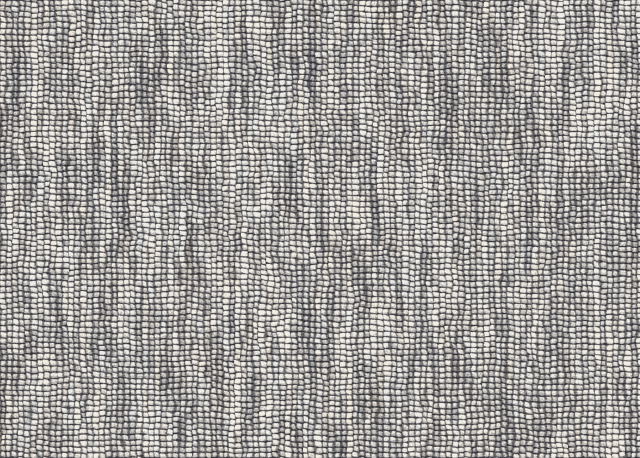
A Shadertoy shader for this texture:

```glsl
vec2 hash2(vec2 p) {
    vec3 h = fract(p.xyx * vec3(0.1031, 0.1030, 0.0973));
    h += dot(h, h.yzx + 33.33);
    return fract((h.xx + h.yz) * h.zy);
}

float cornerSlope(vec2 corner, vec2 offset) {
    return dot(hash2(corner) * 2.0 - 1.0, offset);
}

float gradientNoise(vec2 p) {
    vec2 i = floor(p), f = fract(p);
    vec2 u = f * f * f * (f * (f * 6.0 - 15.0) + 10.0);
    vec2 e = vec2(1.0, 0.0);
    float low = mix(cornerSlope(i, f), cornerSlope(i + e, f - e), u.x);
    float high = mix(cornerSlope(i + e.yx, f - e.yx), cornerSlope(i + 1.0, f - 1.0), u.x);
    return mix(low, high, u.y);
}

vec3 carpet(vec2 p) {
    // Nearly straight columns, with rows that slip a little from one column to the next
    vec2 grid = p * vec2(74.0, 80.0);
    grid.x += 0.45 * gradientNoise(p * vec2(12.0, 9.0) + 40.0)
            + 0.5 * gradientNoise(p * vec2(45.0, 30.0) + 7.0);
    float column = floor(grid.x);
    vec2 lane = hash2(vec2(column * 3.0 + 17.0, 91.0)) * 300.0;
    grid.y += 0.6 * gradientNoise(p * vec2(8.0, 6.0) + 3.0)
            + 0.7 * gradientNoise(vec2(column * 0.47 + 20.3, p.y * 15.0));
    vec2 cell = floor(grid);
    vec2 f = fract(grid) - 0.5;
    vec2 random = hash2(cell + 60.0);

    // Long streaks of paler and darker yarn, separate in every column
    float streak = gradientNoise(vec2(lane.x, grid.y * 0.06 + lane.y))
                 + 0.6 * gradientNoise(vec2(lane.y, grid.y * 0.25 + lane.x));

    // Rounded yarn loop, slightly tilted
    f.y += f.x * (random.y - 0.25) * 0.4;
    f.x += (random.x - 0.5) * 0.14 + 0.14 * gradientNoise(p * vec2(150.0, 190.0));
    vec2 halfSize = vec2(clamp(0.43 + 0.22 * streak, 0.32, 0.5), 0.455);
    float edge = length(max(abs(f) - halfSize + 0.3, 0.0)) - 0.3;
    float loopMask = smoothstep(0.07, -0.2, edge);

    // Lit loop over dark row seams and softer column gaps
    float yarn = 0.87 + 0.3 * streak + 0.16 * (random.x - 0.5);
    yarn += 0.3 * f.y - 0.08 * f.x - 0.35 * dot(f, f);
    float seam = smoothstep(0.32, 0.45, abs(f.y));
    float gap = mix(0.42, 0.13 + 0.16 * random.y, seam) + 0.15 * streak;
    float tone = mix(gap, yarn, loopMask);

    // Fine fibres and stray hairs
    tone += 0.25 * gradientNoise(p * vec2(210.0, 250.0) + 11.0);
    tone += 0.2 * gradientNoise(p * vec2(370.0, 330.0) + 5.0);

    vec3 color = mix(vec3(0.2, 0.195, 0.215), vec3(0.945, 0.932, 0.9),
                     clamp((tone - 0.19) / 0.75, 0.0, 1.0));
    // Faint cool and warm yarns, and rare straw-coloured flecks
    color *= 1.0 + vec3(0.03, 0.0, -0.04) * gradientNoise(vec2(lane.x + 40.0, grid.y * 0.15));
    float fleck = step(0.9996, hash2(cell + 311.0).x) * loopMask;
    return mix(color, color * vec3(1.03, 0.93, 0.75), fleck);
}

void mainImage(out vec4 fragColor, in vec2 fragCoord) {
    // Four samples per pixel smooth the fine weave
    vec3 sum = vec3(0.0);
    for (int i = 0; i < 4; i++) {
        vec2 offset = vec2(i % 2, i / 2) * 0.5 - 0.25;
        sum += carpet((fragCoord + offset) / iResolution.y);
    }
    fragColor = vec4(sum / 4.0, 1.0);
}
```
